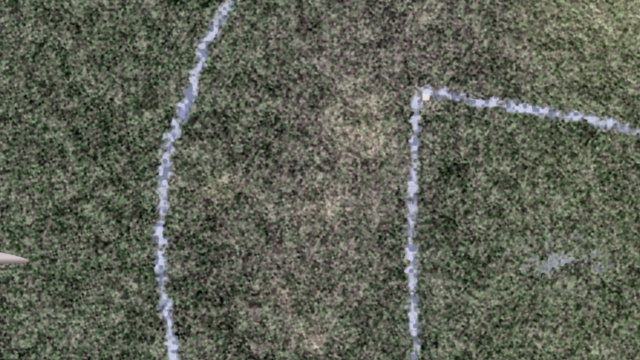
Give the GLSL for this texture, as a WebGL 1 fragment shader.

```glsl
precision highp float;
// Worn turf seen from above, crossed by two ragged chalk lines.
// Layered value noise makes the blades, soft ellipses tint the dry and dark
// areas, and noisy distances to segments lay down the broken paint.
uniform vec2 u_resolution;

#define BLADE_FREQ 125.0
#define BLADE_CONTRAST 0.60
#define CLUMP_CONTRAST 0.26
#define LEFT_WIDTH 0.0195
#define RIGHT_WIDTH 0.0165
#define PAINT_RAGGED 0.034
#define GREEN_TURF vec3(0.310, 0.345, 0.280)
#define WORN_TURF vec3(0.400, 0.395, 0.362)
#define STRAW vec3(0.63, 0.605, 0.520)
#define PAINT_SHADE vec3(0.50, 0.53, 0.65)
#define PAINT_LIGHT vec3(0.82, 0.83, 0.94)

float hash(vec2 p) {
  return fract(sin(dot(p, vec2(127.1, 311.7))) * 43758.545);
}

float noise(vec2 p) {
  vec2 i = floor(p), f = fract(p);
  f = f * f * (3.0 - 2.0 * f);
  return mix(mix(hash(i), hash(i + vec2(1.0, 0.0)), f.x),
             mix(hash(i + vec2(0.0, 1.0)), hash(i + vec2(1.0, 1.0)), f.x), f.y);
}

float fbm(vec2 p) {
  float sum = 0.0, amp = 0.5;
  for (int i = 0; i < 4; i++) {
    sum += amp * noise(p);
    p = mat2(1.6, 1.2, -1.2, 1.6) * p + 7.3;
    amp *= 0.5;
  }
  return sum / 0.9375;
}

// Soft elliptical patch, one at its centre.
float patchAt(vec2 p, vec2 centre, vec2 radius) {
  vec2 q = (p - centre) / radius;
  return exp(-dot(q, q));
}

float seg(vec2 p, float ax, float ay, float bx, float by) {
  vec2 a = vec2(ax, ay), ab = vec2(bx, by) - a;
  return length(p - a - ab * clamp(dot(p - a, ab) / dot(ab, ab), 0.0, 1.0));
}

float leftLine(vec2 p) {
  float d = seg(p, 0.655, 1.02, 0.606, 0.949);
  d = min(d, seg(p, 0.606, 0.949, 0.572, 0.873));
  d = min(d, seg(p, 0.572, 0.873, 0.537, 0.769));
  d = min(d, seg(p, 0.537, 0.769, 0.505, 0.680));
  d = min(d, seg(p, 0.505, 0.680, 0.470, 0.606));
  d = min(d, seg(p, 0.470, 0.606, 0.455, 0.514));
  d = min(d, seg(p, 0.455, 0.514, 0.443, 0.306));
  d = min(d, seg(p, 0.443, 0.306, 0.450, 0.201));
  d = min(d, seg(p, 0.450, 0.201, 0.468, 0.109));
  return min(d, seg(p, 0.468, 0.109, 0.488, -0.02));
}

float rightLine(vec2 p) {
  float d = seg(p, 1.153, -0.02, 1.144, 0.213);
  d = min(d, seg(p, 1.144, 0.213, 1.141, 0.398));
  d = min(d, seg(p, 1.141, 0.398, 1.150, 0.560));
  d = min(d, seg(p, 1.150, 0.560, 1.157, 0.722));
  d = min(d, seg(p, 1.157, 0.722, 1.185, 0.748));
  d = min(d, seg(p, 1.185, 0.748, 1.250, 0.735));
  d = min(d, seg(p, 1.250, 0.735, 1.389, 0.707));
  d = min(d, seg(p, 1.389, 0.707, 1.620, 0.674));
  return min(d, seg(p, 1.620, 0.674, 1.800, 0.627));
}

vec3 turf(vec2 p) {
  float broad = fbm(p * 7.0), clump = fbm(p * 24.0 + 4.0);
  vec2 w = p + (broad - 0.5) * 0.04;
  // Bare strip through the middle, leaning toward the upper right.
  vec2 lean = vec2(w.x - 0.25 * (w.y - 0.5), w.y);
  float worn = patchAt(lean, vec2(0.90, 0.58), vec2(0.30, 0.62))
             + 0.5 * patchAt(w, vec2(1.28, 0.90), vec2(0.32, 0.16));
  vec3 col = mix(GREEN_TURF, WORN_TURF, clamp(worn + (clump - 0.5) * 0.6, 0.0, 1.0));
  // Paler, yellower grass at the right, brightest in the top corner.
  col += vec3(0.045, 0.042, 0.028) * smoothstep(1.1, 1.6, p.x);
  col += vec3(0.11, 0.10, 0.07) * smoothstep(1.25, 1.8, p.x) * smoothstep(0.65, 1.0, p.y);
  // Dry straw tufts.
  float dry = patchAt(w, vec2(1.0, 0.65), vec2(0.07, 0.10))
            + 0.9 * patchAt(w, vec2(0.61, 0.465), vec2(0.07, 0.04))
            + 0.9 * patchAt(w, vec2(0.78, 0.19), vec2(0.06, 0.035))
            + 0.7 * patchAt(w, vec2(0.89, 0.42), vec2(0.06, 0.05))
            + 0.7 * patchAt(w, vec2(0.87, 0.07), vec2(0.05, 0.07))
            + 0.5 * patchAt(w, vec2(1.18, 0.96), vec2(0.04, 0.03));
  col = mix(col, STRAW, clamp(dry * (0.1 + 1.1 * clump), 0.0, 0.85));
  // Shaded hollows.
  float dark = patchAt(w, vec2(0.60, 0.25), vec2(0.12, 0.15))
             + 0.5 * patchAt(w, vec2(0.76, 0.50), vec2(0.09, 0.06))
             + 0.8 * patchAt(w, vec2(1.35, 0.80), vec2(0.18, 0.07))
             + 0.5 * patchAt(w, vec2(1.22, 0.46), vec2(0.06, 0.14))
             + 0.5 * patchAt(w, vec2(0.66, 0.62), vec2(0.12, 0.12));
  col *= 1.0 - 0.20 * dark;
  // Fine broken blades over small clumps.
  vec2 b = p * BLADE_FREQ + 0.8 * clump;
  float blade = 0.5 * noise(b) + 0.5 * noise(mat2(1.1, 0.6, -0.6, 1.1) * b + 31.0);
  float light = (blade - 0.5) * BLADE_CONTRAST + (clump - 0.5) * CLUMP_CONTRAST;
  col += light * vec3(1.0, 1.0, 0.92);
  col += (noise(b * 0.5 + 90.0) - 0.5) * vec3(0.05, -0.02, 0.04);
  return col + vec3(0.012, 0.006, 0.010);
}

void main() {
  vec2 p = gl_FragCoord.xy / u_resolution.y;
  float px = 1.0 / u_resolution.y;
  vec3 col = turf(p);
  float grit = 0.5 * noise(p * 110.0 + 12.0) + 0.5 * noise(p * 48.0 + 5.0);
  // Chalk lines with crumbled edges.
  float d = min(leftLine(p) - LEFT_WIDTH, rightLine(p) - RIGHT_WIDTH);
  float paint = smoothstep(0.004 + px, -0.014, d + (grit - 0.42) * PAINT_RAGGED);
  vec3 chalk = mix(PAINT_SHADE, PAINT_LIGHT, smoothstep(0.15, 0.65, noise(p * 85.0 + 60.0)));
  col = mix(col, chalk, paint * (0.78 + 0.22 * noise(p * 30.0)));
  // Stray chalk specks at lower right.
  float stray = patchAt(p, vec2(1.57, 0.27), vec2(0.12, 0.08));
  col = mix(col, vec3(0.66, 0.68, 0.75), 0.75 * stray * smoothstep(0.5, 0.75, grit));
  // Violet lump with its shadow, and the pale corner marker.
  col *= 1.0 - 0.6 * patchAt(p, vec2(0.538, 0.668), vec2(0.018, 0.010));
  col = mix(col, vec3(0.57, 0.58, 0.82), 0.8 * patchAt(p, vec2(0.508, 0.686), vec2(0.014, 0.016)));
  vec2 box = abs(p - vec2(1.183, 0.731)) - 0.009;
  col = mix(col, vec3(0.92, 0.88, 0.87), smoothstep(px, -px, max(box.x, box.y)));
  // Tapered rod entering from the left edge.
  float rod = abs(p.y - 0.283 + 0.10 * p.x) - 0.016 * sqrt(max(0.0, 1.0 - p.x / 0.08));
  vec3 rodColour = mix(vec3(0.48, 0.43, 0.43), vec3(0.82, 0.77, 0.78), smoothstep(0.268, 0.285, p.y));
  col = mix(col, rodColour, smoothstep(px, -px, rod) * step(p.x, 0.08));
  gl_FragColor = vec4(clamp(col, 0.0, 1.0), 1.0);
}
```
